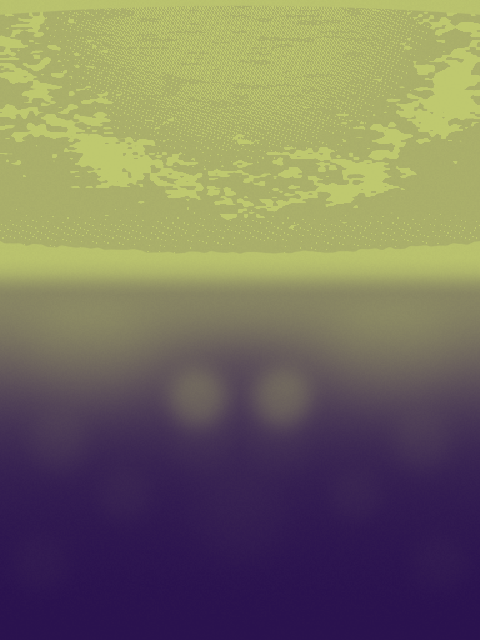
Give the GLSL for this background, as a Shadertoy shader.

```glsl
// A hazy dusk gradient: a dithered lime sky with a bowl of ragged patches,
// a bright horizon band, and soft mirrored glows sinking into violet.
// Every part adjusts one tone value, which blends violet into lime.

const vec3 VIOLET = vec3(0.165, 0.070, 0.310);
const vec3 LIME = vec3(0.750, 0.790, 0.435);
const float OLIVE_TONE = 0.855;

float hash(vec2 p) {
    vec3 q = fract(vec3(p.xyx) * 0.1031);
    q += dot(q, q.yzx + 33.33);
    return fract((q.x + q.y) * q.z);
}

float valueNoise(vec2 p) {
    vec2 cell = floor(p);
    vec2 f = fract(p);
    f = f * f * (3.0 - 2.0 * f);
    float low = mix(hash(cell), hash(cell + vec2(1, 0)), f.x);
    float high = mix(hash(cell + vec2(0, 1)), hash(cell + vec2(1, 1)), f.x);
    return mix(low, high, f.y);
}

// Evenly spread threshold for each dither cell
float ditherThreshold(vec2 cell) {
    return fract(52.9829 * fract(dot(cell, vec2(0.06711, 0.00584))));
}

float bell(float x, float width) {
    float k = x / width;
    return exp(-k * k);
}

// Ragged lime areas gathered around an elliptical bowl
float patchMask(vec2 p, float bowl) {
    // x, depth and radius of the larger clearings
    const vec3 clearings[7] = vec3[7](
        vec3(-0.365, 0.200, 0.060), vec3(-0.375, 0.085, 0.035),
        vec3(-0.210, 0.255, 0.042), vec3(0.365, 0.175, 0.058),
        vec3(0.340, 0.120, 0.035), vec3(0.220, 0.278, 0.038),
        vec3(0.165, 0.306, 0.025));
    float ragged = 0.55 * valueNoise(p * vec2(38.0, 95.0) + 17.0)
                 + 0.45 * valueNoise(p * vec2(110.0, 250.0) + 5.0);
    float width = bowl < 0.93 ? 0.25 : 0.12;
    float score = ragged - 0.92 + 0.37 * bell(bowl - 0.93, width);
    for (int i = 0; i < 7; i++) {
        vec2 offset = (p - clearings[i].xy) * vec2(0.9, 1.15);
        score += 0.38 * bell(length(offset), clearings[i].z);
    }
    return smoothstep(-0.015, 0.015, score);
}

float skyTone(vec2 p, vec2 cell) {
    float bowl = length(vec2(p.x / 0.385, p.y / 0.325));
    float lime = patchMask(p, bowl);
    // Dense dither in the middle, sparse dots below the bowl
    float density = 0.48 * (1.0 - smoothstep(0.35, 0.85, bowl));
    density += 0.07 * bell(p.y - 0.362, 0.02);
    float streak = smoothstep(0.70, 0.78, valueNoise(p * vec2(28.0, 240.0)));
    density *= 1.0 - 0.7 * streak;
    lime = max(lime, step(ditherThreshold(cell), density));
    return mix(OLIVE_TONE, 1.0, lime);
}

// Lime horizon band that drops into a long violet fade
float hazeTone(vec2 p) {
    float haze = 0.56 * bell(max(p.y - 0.45, 0.0), 0.17);
    haze += 0.07 * (1.0 - smoothstep(0.62, 1.0, p.y));
    haze -= 0.08 * bell(p.x, 0.11) * bell(p.y - 0.56, 0.055);
    float band = 0.96 - 0.13 * smoothstep(0.40, 0.445, p.y);
    return mix(band, haze, smoothstep(0.423, 0.463, p.y));
}

// Soft round lights, mirrored about the vertical axis
float glowTone(vec2 p) {
    // Distance from the axis, depth, radius, strength
    const vec4 glows[7] = vec4[7](
        vec4(0.066, 0.622, 0.047, 0.190), vec4(0.235, 0.550, 0.100, 0.065),
        vec4(0.284, 0.690, 0.048, 0.055), vec4(0.180, 0.775, 0.042, 0.035),
        vec4(0.312, 0.880, 0.045, 0.028), vec4(0.000, 0.805, 0.075, 0.030),
        vec4(0.060, 0.690, 0.050, 0.030));
    float tone = 0.0;
    for (int i = 0; i < 7; i++) {
        float k = length(vec2(abs(p.x), p.y) - glows[i].xy) / glows[i].z;
        tone += glows[i].w * exp(-k * k * k);
    }
    return tone;
}

void mainImage(out vec4 fragColor, in vec2 fragCoord) {
    // x is centred, y is depth below the top, both in canvas heights
    vec2 p = vec2(fragCoord.x - 0.5 * iResolution.x,
                  iResolution.y - fragCoord.y) / iResolution.y;
    vec2 cell = floor(p * 512.0);

    // Curved top and bottom limits of the dithered sky
    float jitter = valueNoise(vec2(p.x * 90.0, 3.0)) - 0.5;
    float top = 0.009 + 0.10 * p.x * p.x;
    float bottom = 0.395 - 0.12 * p.x * p.x + 0.005 * jitter;
    float soft = 0.75 / iResolution.y;
    float inSky = smoothstep(top - soft, top + soft, p.y)
                * (1.0 - smoothstep(bottom - soft, bottom + soft, p.y));

    float tone = hazeTone(p) + glowTone(p) * smoothstep(0.43, 0.50, p.y);
    tone = mix(tone, skyTone(p, cell), inSky);

    // Fine grain
    tone += 0.018 * (hash(cell + 71.0) - 0.5);
    fragColor = vec4(mix(VIOLET, LIME, clamp(tone, 0.0, 1.0)), 1.0);
}
```
